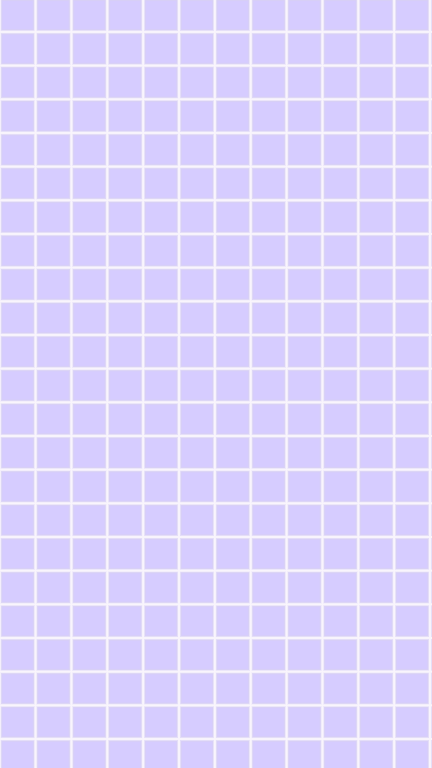
Give the GLSL for this pattern, as a WebGL 2 fragment shader.

```glsl
#version 300 es
precision highp float;
// Soft white grid lines on a flat pastel lavender ground.
uniform vec2 u_resolution;
out vec4 fragColor;

// Distance on each axis to the nearest line of a grid.
vec2 gridDistance(vec2 p, vec2 pitch, vec2 firstLine) {
    vec2 cell = (p - firstLine) / pitch;
    return abs(fract(cell + 0.5) - 0.5) * pitch;
}

// 1 inside the inner radius, fading to 0 at the outer one.
float fadeOut(float inner, float outer, float d) {
    return 1.0 - smoothstep(inner, outer, d);
}

void main() {
    // The canvas spans 432 by 768 units.
    vec2 canvas = vec2(432.0, 768.0);
    vec2 p = gl_FragCoord.xy / u_resolution * canvas;
    float pixel = canvas.x / u_resolution.x;

    // About 12 columns and 22.8 rows, slightly wider than tall.
    vec2 d = gridDistance(p, vec2(35.86, 33.67), vec2(-0.3, 29.0));
    float nearest = min(d.x, d.y);

    vec3 lavender = vec3(0.840, 0.800, 1.000);
    vec3 greyLilac = vec3(0.842, 0.812, 0.960);
    vec3 softWhite = vec3(0.975, 0.960, 0.990);

    // Muted halo first, then the bright line core.
    float halo = fadeOut(1.9, max(3.5, 1.9 + pixel), nearest);
    float core = fadeOut(0.3, max(2.4, 0.3 + pixel), nearest);
    vec3 color = mix(lavender, greyLilac, halo);
    color = mix(color, softWhite, core);

    fragColor = vec4(color, 1.0);
}
```
